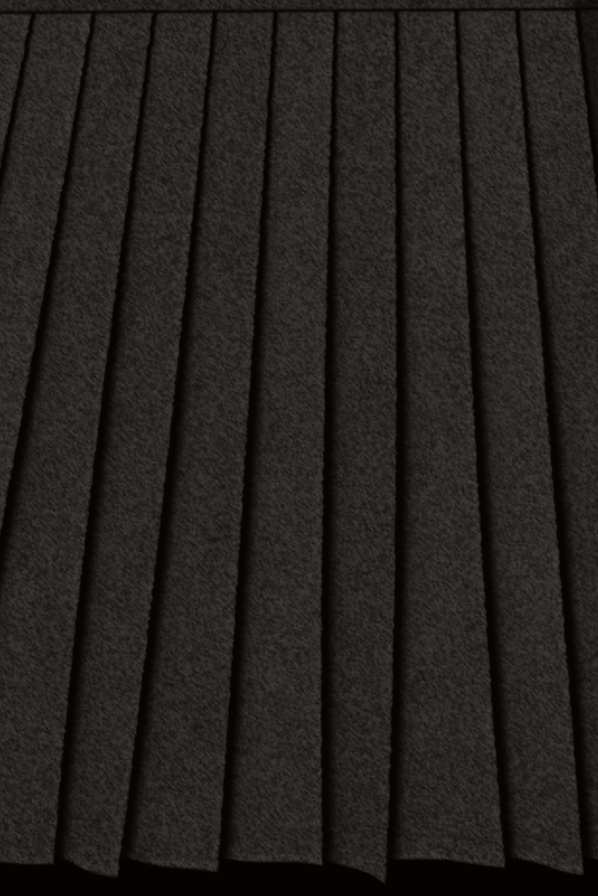
Give the GLSL for this texture, as a Shadertoy shader.

```glsl
// Dark woollen pleated skirt: knife pleats fan out from a waistband to a stepped hem.
// Each pixel finds the folds on either side of it, then is shaded by its distance
// to them; a slanted noise gives the twill grain. Lengths are in canvas widths.

const float ASPECT = 1.5;
const float WAIST_Y = 0.021;
const float HEM_Y = 1.437;
const int FIRST_FOLD = -7;
const int LAST_FOLD = 6;
const float SIDE_FOLD = 4.0;
const vec3 GAP_COLOR = vec3(0.026, 0.018, 0.010);
const vec3 WARM_TINT = vec3(0.012, 0.0, -0.010);

float hash(vec2 p) {
    vec3 q = fract(vec3(p.xyx) * 0.1031);
    q += dot(q, q.yzx + 33.33);
    return fract((q.x + q.y) * q.z);
}

float noise(vec2 p) {
    vec2 cell = floor(p);
    vec2 f = fract(p);
    f = f * f * (3.0 - 2.0 * f);
    float low = mix(hash(cell), hash(cell + vec2(1, 0)), f.x);
    float high = mix(hash(cell + vec2(0, 1)), hash(cell + vec2(1, 1)), f.x);
    return mix(low, high, f.y);
}

// Horizontal place of a fold at depth y: a fan with a sway that grows to the hem
float foldX(float index, float y) {
    float drop = y - WAIST_Y;
    float pitch = 0.101 + 0.036 * drop;
    float t = drop / HEM_Y;
    float sway = 0.027 * cos(2.4 * index + 0.74) * t * t * t;
    return 0.560 - 0.027 * drop + index * pitch + sway;
}

// Signed woven relief: short slanted threads, loose speckle and soft blotches
float woolGrain(vec2 p) {
    vec2 slanted = vec2(p.x + p.y, p.y - p.x) * 0.7071;
    float threads = noise(slanted * vec2(150.0, 300.0) + 40.0) - 0.5;
    float speckle = noise(p * 310.0 + 90.0) - 0.5;
    float blotch = noise(p * vec2(24.0, 14.0) + 7.0) - 0.5;
    return 0.085 * threads + 0.065 * speckle + 0.014 * blotch;
}

vec3 wool(float tone, float grain) {
    return max(vec3(tone + grain) + WARM_TINT, GAP_COLOR);
}

// Light over one pleat: deep shade beside the left fold, rolled edge at the right
float pleatLight(float fromLeft, float toRight, float drop, float px) {
    float width = mix(0.0045, 0.0125, smoothstep(0.0, 0.8, drop));
    float core = smoothstep(0.4 * width, 2.3 * width, fromLeft);
    float falloff = mix(0.80, 1.0, smoothstep(width, 5.0 * width, fromLeft));
    float edge = smoothstep(-0.5 * px, 0.003 + px, toRight);
    float rim = 0.10 * exp(-pow((toRight - 0.009) / 0.006, 2.0));
    return core * falloff * edge + rim * edge * core;
}

void mainImage(out vec4 fragColor, in vec2 fragCoord) {
    vec2 uv = fragCoord / iResolution.xy;
    vec2 p = vec2(uv.x, (1.0 - uv.y) * ASPECT);
    float px = 1.0 / iResolution.x;
    float grain = woolGrain(p);

    // Nearest fold on each side, with fuzzy fibres along the edge
    float fuzz = 0.003 * (noise(vec2(p.y * 170.0, p.x * 20.0)) - 0.5);
    float x = p.x + fuzz;
    float left = -10.0;
    float right = 10.0;
    float pleat = 0.0;
    for (int i = FIRST_FOLD; i <= LAST_FOLD; i++) {
        float fold = foldX(float(i), p.y);
        if (fold <= x) {
            left = max(left, fold);
        } else if (fold < right) {
            right = fold;
            pleat = float(i);
        }
    }

    // Pleat cloth, with a small change of tone between pleats
    float drop = max(p.y - WAIST_Y, 0.0);
    float across = clamp((x - left) / (right - left), 0.0, 1.0);
    float vary = hash(vec2(pleat + 20.0, 3.0));
    float tone = 0.157 + 0.012 * (vary - 0.5) - 0.012 * smoothstep(0.9, 1.45, p.y);
    float light = pleatLight(x - left, right - x, drop, px);
    light *= pleat > SIDE_FOLD ? 0.5 : 1.0;
    vec3 color = mix(GAP_COLOR, wool(tone, grain), light);

    // Hem: each pleat dips to its right fold, with a faint turned edge above
    float dip = 0.026 + 0.016 * cos(2.4 * pleat + 3.9);
    float hem = HEM_Y + dip * across + 0.003 * sin(across * 6.0 + pleat) + 0.5 * fuzz;
    float above = hem - p.y;
    float turn = exp(-pow((above - 0.042) / 0.003, 2.0));
    color *= 1.0 - 0.16 * turn * smoothstep(-1.0, 2.0, pleat);
    color *= 1.0 + 0.15 * exp(-pow((above - 0.008) / 0.006, 2.0));
    color = mix(GAP_COLOR * 0.7, color, smoothstep(-px, 0.003 + px, above));

    // Waistband above a dark seam
    float seam = WAIST_Y - 0.006 * p.x + 0.3 * fuzz;
    float bandSide = 1.0 - 0.5 * smoothstep(0.945, 0.965, p.x);
    vec3 band = wool(0.135, grain) * bandSide;
    color = mix(band, color, smoothstep(-px, px, p.y - seam));
    float seamShade = exp(-pow((p.y - seam) / 0.0032, 2.0));
    color = mix(color, GAP_COLOR, 0.85 * seamShade);

    fragColor = vec4(color, 1.0);
}
```
